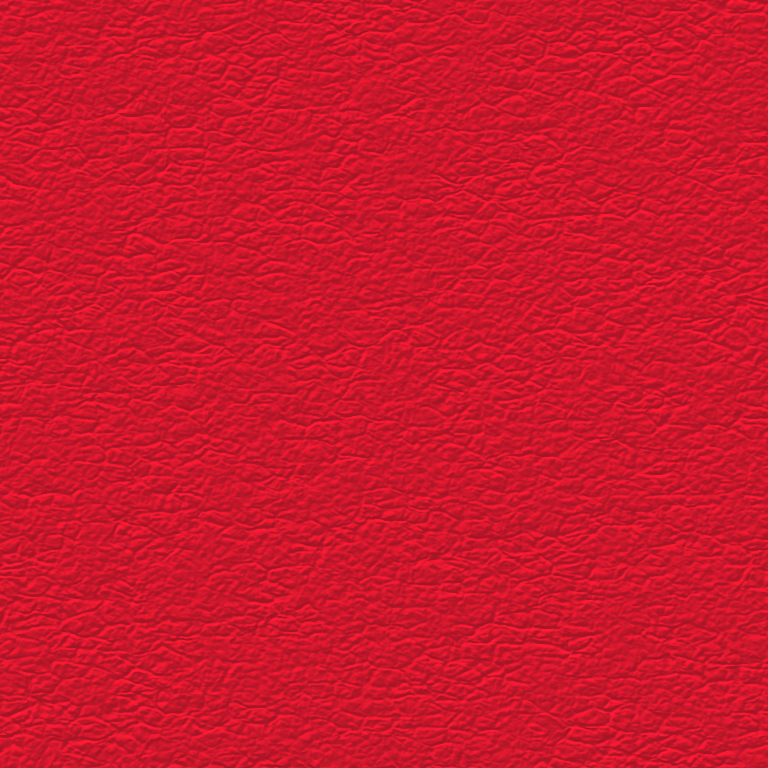
Reproduce this texture procedurally as a three.js fragment shader.

```glsl
// Red embossed leather: dense fine pebbles crossed by thin, broken, mostly level creases.
varying vec2 vUv;

const vec3 SHADOW_RED = vec3(0.59, 0.079, 0.137);
const vec3 LIGHT_RED = vec3(0.985, 0.104, 0.205);
const vec2 LIGHT_DIRECTION = vec2(-0.34, 0.94);
const mat2 GRAIN_TURN = mat2(0.8, 0.6, -0.6, 0.8);
const float RELIEF_STEP = 0.0012;
const float RELIEF_GAIN = 1.1;
const float HIGHLIGHT_BIAS = 0.2;

vec2 hash2(vec2 cell) {
  vec3 q = fract(cell.xyx * vec3(0.1031, 0.1030, 0.0973));
  q += dot(q, q.yzx + 33.33);
  return fract((q.xx + q.yz) * q.zy);
}

float valueNoise(vec2 p) {
  vec2 cell = floor(p);
  vec2 f = fract(p);
  vec2 blend = f * f * f * (f * (f * 6.0 - 15.0) + 10.0);
  float low = mix(hash2(cell).x, hash2(cell + vec2(1.0, 0.0)).x, blend.x);
  float high = mix(hash2(cell + vec2(0.0, 1.0)).x, hash2(cell + 1.0).x, blend.x);
  return mix(low, high, blend.y);
}

// Bends the creases gently so that cell borders do not run straight.
vec2 warp(vec2 p, float frequency, float amount) {
  vec2 q = p * frequency;
  return p + amount * (vec2(valueNoise(q + 7.3), valueNoise(q + 41.9)) - 0.5);
}

// One along the borders between scattered cells, zero inside them.
float creases(vec2 p, float width) {
  vec2 cell = floor(p);
  vec2 f = fract(p);
  float nearest = 8.0;
  float second = 8.0;
  for (int y = -1; y <= 1; y++) {
    for (int x = -1; x <= 1; x++) {
      vec2 offset = vec2(float(x), float(y));
      float d = length(offset + hash2(cell + offset) - f);
      second = min(second, max(nearest, d));
      nearest = min(nearest, d);
    }
  }
  return 1.0 - smoothstep(0.0, width, second - nearest);
}

// Creases that fade in and out along their length.
float brokenCreases(vec2 p, float width, float seed) {
  float presence = smoothstep(0.25, 0.8, valueNoise(p * 0.75 + seed));
  return presence * creases(p + seed, width);
}

// Two crossed layers of small bumps.
float pebbles(vec2 p) {
  float coarse = valueNoise(p * vec2(105.0, 135.0) + 29.0);
  float fine = valueNoise(GRAIN_TURN * p * 185.0 + 231.0);
  return 1.5 * coarse + 1.25 * fine;
}

// Height of the hide: pebbles raised, creases sunk with uneven depth.
float leatherHeight(vec2 p) {
  vec2 bent = warp(warp(p, 34.0, 0.005), 90.0, 0.0025);
  float folds = brokenCreases(bent * vec2(23.0, 42.0), 0.27, 11.0);
  float crossFolds = brokenCreases(bent * vec2(30.0, 53.0), 0.32, 57.0);
  float wrinkles = creases(bent * vec2(72.0, 105.0) + 83.0, 0.6);
  return pebbles(bent) - 1.7 * folds - 1.35 * crossFolds - 0.6 * wrinkles;
}

// Slope towards the light, from two nearby heights.
float reliefLight(vec2 p, vec2 toLight, float stepSize) {
  vec2 shift = toLight * stepSize;
  return leatherHeight(p - shift) - leatherHeight(p + shift);
}

// Softly limits highlights and shadows to the range -1 to 1.
float softLimit(float value) {
  return value / sqrt(1.0 + value * value);
}

void main() {
  float relief = reliefLight(vUv, LIGHT_DIRECTION, RELIEF_STEP);
  float shade = softLimit(relief * RELIEF_GAIN);
  float tone = 0.5 + 0.5 * (shade + HIGHLIGHT_BIAS * shade * shade);
  gl_FragColor = vec4(mix(SHADOW_RED, LIGHT_RED, tone), 1.0);
}
```
